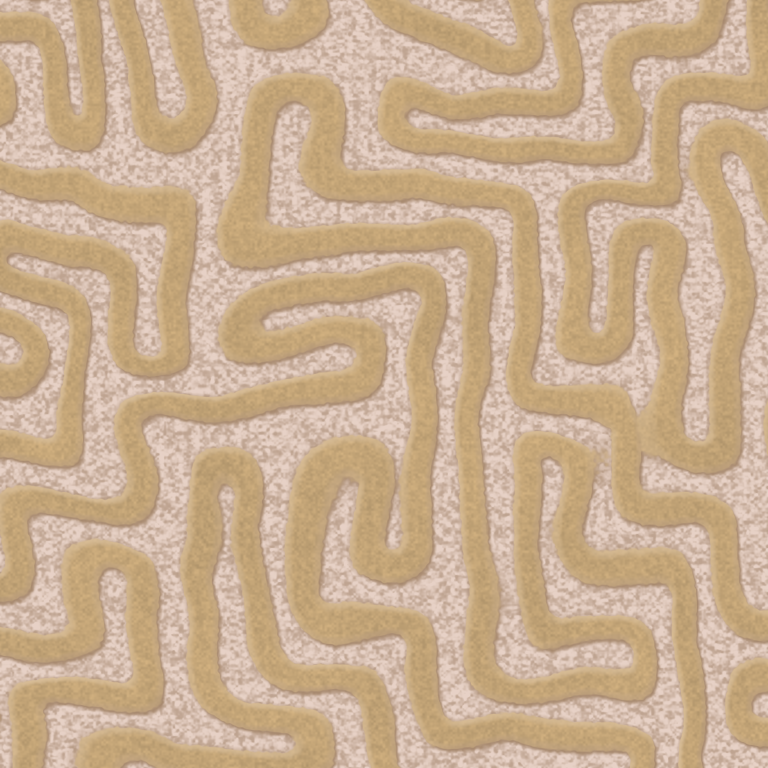
Write a three.js fragment shader that draws this pattern.

```glsl
// Carved carpet: a meandering velvet band raised over a pale looped ground.
varying vec2 vUv;

const float CELLS = 7.3;        // maze cells across the canvas
const float JITTER = 0.26;      // scatter of maze corners, in cells
const float ROUNDING = 15.0;    // higher gives sharper turns
const vec3 VELVET = vec3(0.762, 0.642, 0.464);
const vec3 VELVET_LIT = vec3(0.85, 0.745, 0.60);
const vec3 SHADOW = vec3(0.64, 0.52, 0.41);
const vec3 LOOP_DARK = vec3(0.745, 0.64, 0.565);
const vec3 LOOP_LIGHT = vec3(0.905, 0.82, 0.775);

float hash(vec2 p) {
  return fract(sin(dot(p, vec2(127.1, 311.7))) * 43758.5453);
}

float noise(vec2 p) {
  vec2 i = floor(p);
  vec2 f = fract(p);
  f = f * f * (3.0 - 2.0 * f);
  return mix(mix(hash(i), hash(i + vec2(1.0, 0.0)), f.x),
             mix(hash(i + vec2(0.0, 1.0)), hash(i + 1.0), f.x), f.y);
}

vec2 noisePair(vec2 p) {
  return vec2(noise(p), noise(p + vec2(37.2, 17.9))) - 0.5;
}

float segmentDistance(vec2 p, vec2 a, vec2 b) {
  vec2 ab = b - a;
  vec2 ap = p - a;
  return length(ap - ab * clamp(dot(ap, ab) / dot(ab, ab), 0.0, 1.0));
}

// Corner of the maze, moved off its grid place.
vec2 corner(vec2 n) {
  return n + JITTER * (vec2(hash(n + 5.3), hash(n + 41.7)) - 0.5);
}

// Each node leads to one neighbour; the leaning changes by region,
// and a checkered bias keeps straight runs short.
vec2 pathStep(vec2 n) {
  vec2 region = floor(n / 3.0);
  vec2 lean = vec2(hash(region + 3.1), hash(region + 8.6));
  lean = step(0.5, lean) * 2.0 - 1.0;
  float sideways = mix(0.3, 0.62, mod(n.x + n.y, 2.0));
  return hash(n + 19.4) < sideways ? vec2(lean.x, 0.0) : vec2(0.0, lean.y);
}

bool joined(vec2 n, vec2 dir) {
  return distance(pathStep(n), dir) < 0.1 || distance(pathStep(n + dir), -dir) < 0.1;
}

// Signed distance to the band midway between the paths and their walls.
float bandDistance(vec2 uv) {
  vec2 p = uv * CELLS + vec2(24.3, 13.7);
  p += 0.6 * noisePair(p * 0.5) + 0.12 * noisePair(p * 1.7 + 9.0);
  vec2 base = floor(p);
  float paths = 1e-9;
  float walls = 1e-9;
  for (int j = -1; j <= 2; j++) {
    for (int i = -1; i <= 2; i++) {
      vec2 n = base + vec2(float(i), float(j));
      for (int axis = 0; axis < 2; axis++) {
        vec2 dir = axis == 0 ? vec2(1.0, 0.0) : vec2(0.0, 1.0);
        if (joined(n, dir)) {
          paths += exp(-ROUNDING * segmentDistance(p, corner(n), corner(n + dir)));
        } else {
          vec2 middle = n + 0.5;
          walls += exp(-ROUNDING * segmentDistance(p, corner(middle), corner(middle - dir.yx)));
        }
      }
    }
  }
  float balance = log(walls / paths) / ROUNDING;
  float halfWidth = 0.13 + 0.03 * (noise(p * 0.9 + 70.0) - 0.5);
  return (halfWidth - 0.5 * abs(balance)) / CELLS;
}

// Looped yarn, from dark gaps to light tops.
vec3 loopGround(vec2 uv) {
  vec2 q = uv + 0.002 * noisePair(uv * 90.0);
  float grain = 0.65 * noise(q * vec2(195.0, 225.0)) + 0.35 * noise(q * 340.0 + 13.0);
  return mix(LOOP_DARK, LOOP_LIGHT, smoothstep(0.08, 0.78, grain));
}

// Short dense pile with faint broad shading.
vec3 velvetPile(vec2 uv) {
  float fine = noise(uv * 330.0) + noise(uv * 210.0 + 31.0) - 1.0;
  float broad = noise(uv * 14.0) - 0.5;
  return VELVET * (1.0 + 0.085 * fine + 0.05 * broad);
}

void main() {
  vec2 toLight = vec2(-0.6, 0.8);
  float fuzz = 0.0024 * (noise(vUv * 190.0) - 0.5);
  float rim = bandDistance(vUv) + fuzz;
  float towardLight = bandDistance(vUv + toLight * 0.007) + fuzz;
  float raised = smoothstep(-0.0013, 0.0013, rim);
  float slope = clamp((rim - towardLight) / 0.007, -1.0, 1.0);

  // Rounded shoulders: bright facing the light, darker facing away.
  float shoulder = 1.0 - smoothstep(0.001, 0.010, rim);
  vec3 velvet = velvetPile(vUv);
  velvet = mix(velvet, VELVET_LIT, shoulder * (0.4 + 0.5 * max(slope, 0.0)));
  velvet = mix(velvet, SHADOW, shoulder * 0.45 * max(-slope, 0.0));

  // Shade thrown on the ground, and the crease along every rim.
  float thrownShade = smoothstep(-0.002, 0.004, towardLight);
  float crease = smoothstep(-0.005, 0.0, rim);
  vec3 ground = loopGround(vUv);
  ground = mix(ground, SHADOW, clamp(0.6 * thrownShade + 0.3 * crease, 0.0, 0.85));

  gl_FragColor = vec4(mix(ground, velvet, raised), 1.0);
}
```
